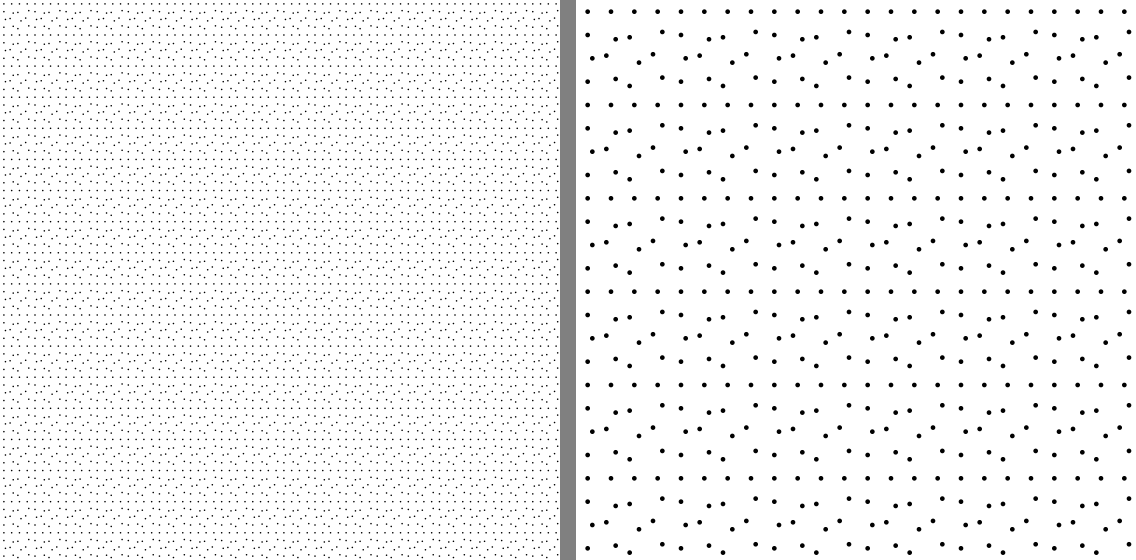
Left: the whole. Right: its middle third, enlarged.
Reproduce this pattern procedurally as a WebGL 1 fragment shader.

```glsl
precision highp float;
// Fine black dots on white: a square lattice whose 4 x 4 block repeats.
// The first row of a block stays straight; the other dots are nudged by a
// checkerboard shift in x and a sine shift in y. Coverage is supersampled.

uniform vec2 u_resolution;

const float BLOCKS = 18.0;      // whole blocks across the canvas
const float BLOCK_DOTS = 4.0;   // dots along each side of a block
const float DOT_RADIUS = 0.1;   // in units of the dot pitch
const vec2 NUDGE = vec2(0.2, 0.19);
const int SAMPLES = 4;          // subsamples along each pixel side

const vec3 PAPER = vec3(1.0);
const vec3 INK = vec3(0.0);

// Offset of a dot from its lattice point; id is (column, row) in the block.
vec2 dotNudge(vec2 id, vec2 amount) {
  float checker = 1.0 - 2.0 * mod(id.x + id.y, 2.0);
  float shiftX = max(checker, -id.x);   // the first column never moves left
  float frequency = 2.5 * min(id.y, 2.0) - 1.2;
  float shiftY = sin(id.x * frequency);
  return amount * vec2(shiftX, shiftY) * step(0.5, id.y);
}

// Ink at a point given in dot pitches, with an edge of the given softness.
float dotInk(vec2 p, float radius, float softness) {
  vec2 id = mod(floor(p), BLOCK_DOTS);
  vec2 offset = fract(p) - 0.5 - dotNudge(id, NUDGE);
  return 1.0 - smoothstep(radius - softness, radius + softness, length(offset));
}

// Average ink over one pixel square centred on p.
float pixelInk(vec2 p, vec2 pixel) {
  float count = float(SAMPLES);
  float softness = min(0.5 * pixel.y / count, DOT_RADIUS);
  float sum = 0.0;
  for (int j = 0; j < SAMPLES; j++) {
    for (int i = 0; i < SAMPLES; i++) {
      vec2 jitter = (vec2(float(i), float(j)) + 0.5) / count - 0.5;
      sum += dotInk(p + jitter * pixel, DOT_RADIUS, softness);
    }
  }
  return sum / (count * count);
}

void main() {
  vec2 uv = gl_FragCoord.xy / u_resolution;
  uv.y = 1.0 - uv.y;                    // rows count down from the top
  float pitches = BLOCKS * BLOCK_DOTS;
  float ink = pixelInk(uv * pitches, pitches / u_resolution);
  gl_FragColor = vec4(mix(PAPER, INK, ink), 1.0);
}
```
